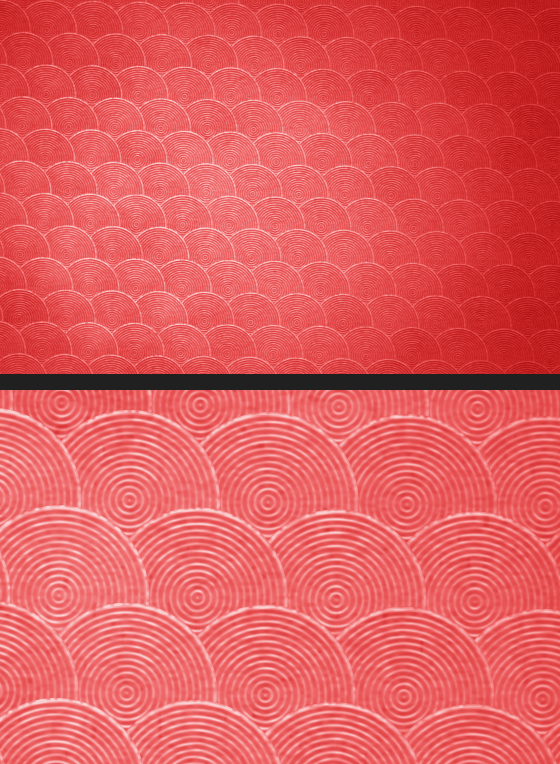
Top, the full canvas; bottom, a detail of the centre.
A Shadertoy shader for this pattern:

```glsl
// Embossed red foil covered with overlapping fish scales, each cut with fine
// concentric grooves. Scales are composited back to front on a half-offset
// lattice, then lit by one broad glow with grain, smudges and broken glints.

const float TAU = 6.2831853;
const vec2 PITCH = vec2(0.1236, 0.0859);   // scale spacing, canvas height = 1
const float RADIUS = 0.0807;               // outer radius of a scale
const float RINGS = 13.5;                  // grooves from centre to rim
const vec2 ANCHOR = vec2(0.6146, 0.5684);  // centre of scale (0, 0)
const float TILT = 0.015;                  // lattice rotation in radians

float hash(vec2 p) {
    vec3 q = fract(vec3(p.xyx) * 0.1031);
    q += dot(q, q.yzx + 33.33);
    return fract((q.x + q.y) * q.z);
}

float noise(vec2 p) {
    vec2 i = floor(p), f = fract(p);
    f = f * f * (3.0 - 2.0 * f);
    return mix(mix(hash(i), hash(i + vec2(1, 0)), f.x),
               mix(hash(i + vec2(0, 1)), hash(i + vec2(1, 1)), f.x), f.y);
}

float fbm(vec2 p) {
    float sum = 0.0, amp = 0.5;
    for (int k = 0; k < 5; k++) {
        sum += amp * noise(p);
        p = mat2(1.6, 1.2, -1.2, 1.6) * p + 17.1;
        amp *= 0.5;
    }
    return sum;
}

// Broad highlight with a flat top, left of the middle
float glow(vec2 p) {
    vec2 d = (p - vec2(0.56, 0.45)) / vec2(0.63, 0.58);
    return exp(-pow(dot(d, d), 1.25));
}

// Relief brightness of one scale; d is the offset from its centre
float scaleRelief(vec2 d, vec2 id, float light, float leftness, float wear, float aa) {
    float r = length(d);
    float angle = atan(d.y, d.x);
    float seed = hash(id + 71.0);
    // Light from above catches the level parts of each arc
    float facing = d.y * d.y / (r * r + 1e-6);

    // Concentric grooves, interrupted by the weave
    float groove = 0.5 + 0.5 * cos(TAU * RINGS * r / RADIUS);
    groove = groove * groove * mix(0.45, 1.4, wear) - 0.35;
    float relief = groove * (0.07 + 0.22 * light) * mix(0.5, 1.4, facing);

    // Thin bright rim with uneven sparkle
    float rim = 1.0 - smoothstep(0.0006, 0.001 + aa, abs(r - RADIUS + 0.0013));
    float sparkle = (0.25 + 1.2 * noise(vec2(angle * 24.0, seed * 90.0))) * mix(0.75, 1.2, facing);
    relief += rim * sparkle * (0.07 + 0.2 * light * (1.0 + 0.6 * leftness));

    // Brushed sheen fanning out from the centre
    float fan = cos(2.0 * angle - 3.3 + 0.8 * seed);
    relief += fan * light * (0.012 + 0.04 * leftness) * smoothstep(0.0, 0.03, r);
    return relief + 0.03 * (seed - 0.5) * (0.4 + light);
}

// Nearest rows and columns, lower row over upper, left scale over right
float scaleField(vec2 p, float light, float leftness, float wear, float aa) {
    vec2 d = p - ANCHOR;
    float c = cos(TILT), s = sin(TILT);
    vec2 q = vec2(c * d.x - s * d.y, s * d.x + c * d.y);
    float reach = RADIUS + aa;
    float firstRow = ceil((q.y - reach) / PITCH.y);
    float relief = 0.0;
    for (int j = 1; j >= 0; j--) {
        float row = firstRow + float(j);
        float shift = 0.5 * mod(row, 2.0);
        float firstCol = ceil((q.x - reach) / PITCH.x - shift);
        for (int i = 1; i >= 0; i--) {
            float col = firstCol + float(i);
            vec2 local = q - vec2(col + shift, row) * PITCH;
            float cover = 1.0 - smoothstep(RADIUS - 0.5 * aa, RADIUS + 0.5 * aa, length(local));
            float top = scaleRelief(local, vec2(col, row), light, leftness, wear, aa);
            relief = mix(relief, top, cover);
        }
    }
    return relief;
}

// Red foil ramp: green drives the tone, red saturates early
vec3 foil(float tone) {
    float g = clamp(tone, 0.07, 0.82);
    return vec3(0.98 - 0.43 * exp(-5.4 * g), g, g + 0.005);
}

vec3 surface(vec2 p, float aa) {
    float light = glow(p);
    float leftness = 1.0 - smoothstep(0.1, 0.85, p.x);
    float weave = noise(p * vec2(90.0, 320.0));
    float smudge = fbm(p * vec2(5.0, 6.0) + 4.0) - 0.48;
    float grain = noise(p * vec2(190.0, 330.0) + 50.0) - 0.5;

    float tone = 0.105 + 0.35 * light;
    tone += scaleField(p, light, leftness, weave, aa);
    tone += smudge * (0.04 + 0.17 * light * (0.3 + leftness));
    tone += grain * (0.03 + 0.07 * light);

    // Sparse small dark specks
    float speck = smoothstep(0.84, 0.97, noise(p * 120.0 + 9.0));
    return foil(tone - 0.06 * speck * light);
}

void mainImage(out vec4 fragColor, in vec2 fragCoord) {
    float aa = 1.0 / iResolution.y;
    vec3 color = vec3(0.0);
    // Four samples keep the fine grooves smooth
    for (int k = 0; k < 4; k++) {
        vec2 jitter = vec2(k & 1, k >> 1) * 0.5 - 0.25;
        color += 0.25 * surface((fragCoord + jitter) * aa, aa);
    }
    fragColor = vec4(color, 1.0);
}
```
